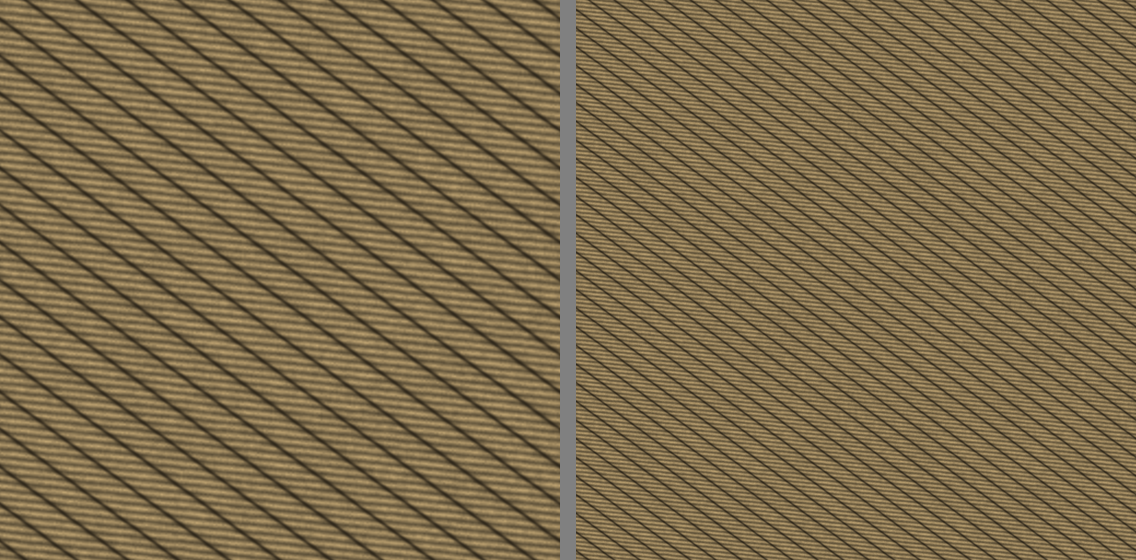
Left, the tile; right, the same tile 2 across and 2 down.
Write a WebGL 1 fragment shader that draws this texture.

```glsl
precision highp float;
// Ribbed tan cloth: fine, gently sloping threads crossed by dark diagonal grooves.

uniform vec2 u_resolution;

const float TAU = 6.2831853;

// Whole cycles across and up the tile, so both line sets wrap.
const vec2 GROOVE_REPEATS = vec2(11.0, 15.0);
const vec2 THREAD_REPEATS = vec2(7.0, 68.0);

const vec3 THREAD_LIGHT = vec3(0.680, 0.582, 0.405);
const vec3 THREAD_DARK = vec3(0.400, 0.345, 0.242);
const vec3 GROOVE_COLOR = vec3(0.175, 0.146, 0.098);

float hash(vec2 p) {
  return fract(sin(dot(p, vec2(127.1, 311.7))) * 43758.5453);
}

// Value noise that wraps after a whole number of cells.
float tileNoise(vec2 uv, vec2 cells) {
  vec2 p = uv * cells;
  vec2 cell = floor(p);
  vec2 f = fract(p);
  f = f * f * (3.0 - 2.0 * f);
  vec2 lo = mod(cell, cells);
  vec2 hi = mod(cell + 1.0, cells);
  float bottom = mix(hash(lo), hash(vec2(hi.x, lo.y)), f.x);
  float top = mix(hash(vec2(lo.x, hi.y)), hash(hi), f.x);
  return mix(bottom, top, f.y);
}

// Soft ridge between a rounded and a straight-sided profile, 0 to 1.
float ridge(float phase) {
  float rounded = 0.5 + 0.5 * cos(TAU * phase);
  float straight = abs(2.0 * fract(phase) - 1.0);
  return mix(rounded, straight, 0.4);
}

// Bell-shaped falloff around a line.
float softLine(float dist, float width) {
  float t = dist / width;
  return exp(-t * t);
}

void main() {
  vec2 uv = gl_FragCoord.xy / u_resolution;

  // Threads, with slight wobble and uneven wear along their length.
  float wobble = tileNoise(uv, vec2(40.0, 64.0)) - 0.5;
  float patches = tileNoise(uv, vec2(16.0)) - 0.5;
  float wear = tileNoise(uv, vec2(80.0, 136.0)) - 0.5;
  float grain = tileNoise(uv, vec2(256.0)) - 0.5;
  float thread = ridge(dot(uv, THREAD_REPEATS) + 0.08 * wobble);
  vec3 color = mix(THREAD_DARK, THREAD_LIGHT, thread);
  color *= 1.0 + 0.03 * patches + 0.12 * wear + 0.12 * grain;

  // Grooves: a broad shaded flank and a narrow dark core.
  float groovePhase = dot(uv, GROOVE_REPEATS) + 0.02 * wobble;
  float grooveDist = abs(fract(groovePhase) - 0.5);
  color *= 1.0 - 0.10 * softLine(grooveDist, 0.20);
  float core = softLine(grooveDist, 0.068) * (0.94 - 0.18 * thread);
  color = mix(color, GROOVE_COLOR, core);

  gl_FragColor = vec4(color, 1.0);
}
```
